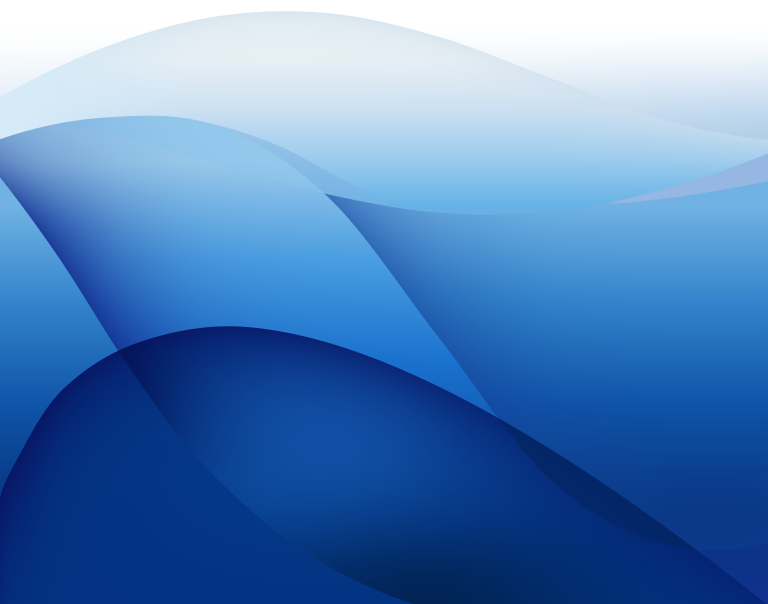
This background is drawn by a WebGL 1 fragment shader. Its source:

```glsl
precision highp float;
// Layered blue waves under a pale sky. Each wave edge is a smooth spline
// through eight heights; the layers are filled from back to front with
// vertical colour ramps and shaded by their distance to the edges.

uniform vec2 u_resolution;

// Cubic interpolation kernel, four offsets at a time.
vec4 kernel(vec4 d) {
  d = abs(d);
  vec4 inner = 1.0 + d * d * (1.5 * d - 2.5);
  vec4 outer = 2.0 + d * (-4.0 + d * (2.5 - 0.5 * d));
  return mix(mix(inner, outer, step(1.0, d)), vec4(0.0), step(2.0, d));
}

// Spline height at x; span holds start, end and knot spacing exponent.
float waveHeight(float x, vec3 span, vec4 a, vec4 b) {
  float s = clamp((x - span.x) / (span.y - span.x), 0.0, 1.01);
  float t = 7.0 * pow(s, span.z);
  vec2 ghosts = vec2(3.0 * (a.x - a.y) + a.z, 3.0 * (b.w - b.z) + b.y);
  vec4 ends = kernel(vec4(t + 1.0, t - 8.0, 3.0, 3.0));
  return dot(a, kernel(t - vec4(0.0, 1.0, 2.0, 3.0)))
       + dot(b, kernel(t - vec4(4.0, 5.0, 6.0, 7.0)))
       + dot(ghosts, ends.xy);
}

// Signed distance to a wave edge, positive above it.
float waveDistance(vec2 p, vec3 span, vec4 a, vec4 b) {
  const float dx = 0.002;
  float h = waveHeight(p.x, span, a, b);
  float rise = waveHeight(p.x + dx, span, a, b) - h;
  float slope = rise * u_resolution.y / (dx * u_resolution.x);
  return (p.y - h) / sqrt(1.0 + slope * slope);
}

// Smooth coverage of the area below an edge.
float below(float d) {
  return clamp(0.5 - d * u_resolution.y, 0.0, 1.0);
}

// Shadow that fades with distance from an edge.
float falloff(float d, float width) {
  return exp(-max(d, 0.0) / width);
}

// Four-colour vertical ramp, stops in rising order.
vec3 ramp(float y, vec4 stops, vec3 c0, vec3 c1, vec3 c2, vec3 c3) {
  vec3 f = clamp((y - stops.xyz) / (stops.yzw - stops.xyz), 0.0, 1.0);
  return mix(mix(mix(c0, c1, f.x), c2, f.y), c3, f.z);
}

void main() {
  vec2 p = gl_FragCoord.xy / u_resolution;
  vec3 full = vec3(0.0, 1.0, 1.0);

  // Edges
  float crest = waveDistance(p, full, vec4(0.839, 0.925, 0.9735, 0.978),
                             vec4(0.939, 0.872, 0.804, 0.768));
  float veil = waveDistance(p, full, vec4(0.806, 0.778, 0.727, 0.678),
                            vec4(0.648, 0.650, 0.684, 0.746));
  float fold = waveDistance(p, full, vec4(0.7695, 0.806, 0.790, 0.672),
                            vec4(0.441, 0.209, 0.102, 0.103));
  float lip = waveDistance(p, vec3(0.182, 0.521, 1.0), vec4(0.808, 0.805, 0.794, 0.776),
                           vec4(0.751, 0.718, 0.685, 0.655));
  float slide = waveDistance(p, vec3(0.0, 0.547, 1.0), vec4(0.7065, 0.5705, 0.4146, 0.2753),
                             vec4(0.171, 0.091, 0.035, -0.003));
  float hill = waveDistance(p, vec3(0.0, 1.0, 0.5), vec4(0.171, 0.235, 0.355, 0.4345),
                            vec4(0.458, 0.395, 0.242, -0.002));

  // Sky and pale ribbon
  float haze = smoothstep(0.97, 0.74, p.y) * mix(0.5, 1.0, p.x);
  vec3 color = mix(vec3(1.0), vec3(0.68, 0.80, 0.91), haze);
  vec3 ribbon = ramp(p.y, vec4(0.65, 0.74, 0.82, 0.90), vec3(0.37, 0.69, 0.90),
                     vec3(0.62, 0.80, 0.93), vec3(0.80, 0.88, 0.95), vec3(0.91, 0.94, 0.96));
  ribbon = mix(ribbon, vec3(0.80, 0.87, 0.92), 0.5 * falloff(-crest, 0.03));
  ribbon = mix(ribbon, vec3(0.84, 0.92, 0.97), smoothstep(0.3, 0.0, p.x));
  color = mix(color, ribbon, below(crest));

  // Deep sea on the right, with a lilac sliver under the ribbon
  vec3 sea = ramp(p.y, vec4(0.10, 0.33, 0.50, 0.66), vec3(0.01, 0.16, 0.44),
                  vec3(0.06, 0.33, 0.66), vec3(0.20, 0.52, 0.80), vec3(0.44, 0.70, 0.89));
  vec3 shadedSea = mix(sea, vec3(0.08, 0.27, 0.62), 0.6 * falloff(fold, 0.09));
  float tip = clamp((p.x - 0.78) / 0.22, 0.0, 1.0);
  float sliver = 0.662 + 0.038 * pow(tip, 1.5);
  float lilac = below(sliver - p.y) * smoothstep(0.0, 0.15, tip);
  shadedSea = mix(shadedSea, vec3(0.62, 0.72, 0.88), 0.8 * lilac);
  color = mix(color, shadedSea, below(veil) * step(0.25, p.x));
  float lipMask = below(lip) * below(-veil) * step(0.182, p.x);
  color = mix(color, vec3(0.48, 0.69, 0.88), 0.5 * lipMask);

  // Bright middle band
  vec3 band = ramp(p.y, vec4(0.08, 0.40, 0.57, 0.73), vec3(0.02, 0.20, 0.50),
                   vec3(0.10, 0.45, 0.81), vec3(0.29, 0.62, 0.88), vec3(0.60, 0.79, 0.92));
  band = mix(band, vec3(0.55, 0.78, 0.93), 0.4 * below(-veil));
  float slideShade = falloff(slide, 0.10) * mix(0.4, 0.9, smoothstep(0.80, 0.60, p.y));
  band = mix(band, vec3(0.08, 0.19, 0.57), slideShade);
  color = mix(color, band, below(fold));

  // Left flank
  color = mix(color, sea, below(slide) * step(p.x, 0.547));

  // Dark front hill, lit inside and shadowed along its rim
  vec2 offset = (p - vec2(0.42, 0.30)) / vec2(0.24, 0.20);
  float right = below(-slide);
  vec3 body = mix(vec3(0.01, 0.20, 0.51), vec3(0.07, 0.34, 0.68),
                  exp(-dot(offset, offset)) * mix(0.25, 1.0, right));
  vec2 pit = (p - vec2(0.55, 0.0)) / vec2(0.22, 0.12);
  body = mix(body, vec3(0.0, 0.13, 0.30), 0.85 * right * exp(-dot(pit, pit)));
  float rim = falloff(-hill, 0.065) * mix(0.95, 0.45, p.x);
  body = mix(body, vec3(0.03, 0.08, 0.39), rim);
  float corner = right * falloff(slide, 0.08) * smoothstep(0.15, 0.42, p.y);
  body = mix(body, vec3(0.01, 0.07, 0.33), 0.8 * corner);
  body = mix(body, vec3(0.01, 0.15, 0.40), 0.9 * below(-fold));
  color = mix(color, body, below(hill));

  gl_FragColor = vec4(color, 1.0);
}
```
